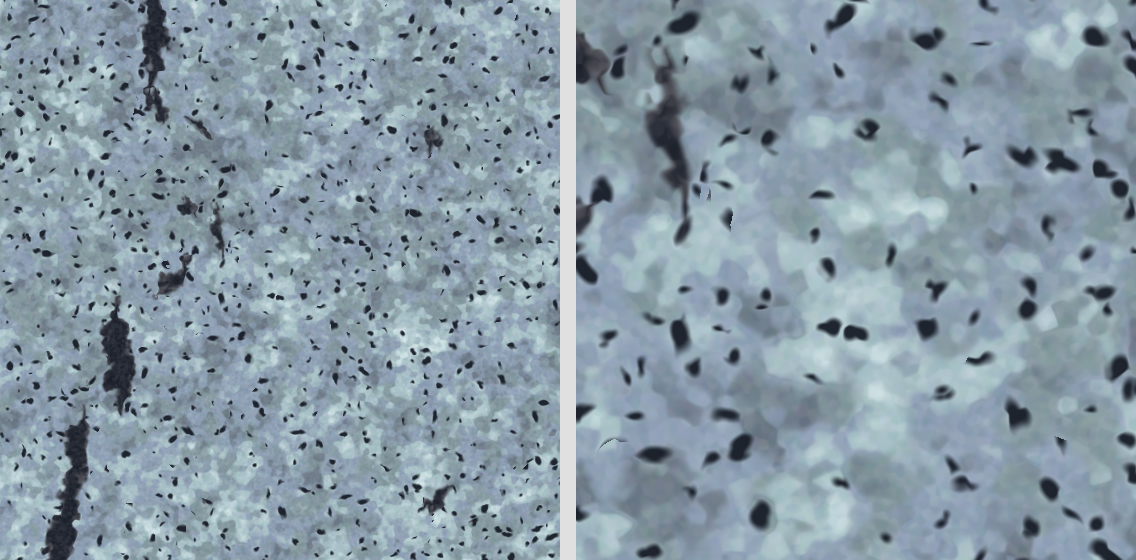
Left, the full canvas; right, a detail of the centre.
This texture is drawn by a Shadertoy shader. Its source:

```glsl
// Weathered blue-grey granite with small dark pits and a broken, ragged crack.

const vec3 LIGHT_STONE = vec3(0.66, 0.755, 0.78);
const vec3 BLUE_STONE  = vec3(0.56, 0.63, 0.71);
const vec3 GREEN_STONE = vec3(0.52, 0.60, 0.625);
const vec3 SHADE_STONE = vec3(0.43, 0.48, 0.53);
const vec3 WHITE_GRAIN = vec3(0.83, 0.90, 0.91);
const vec3 CRACK_DUST  = vec3(0.29, 0.29, 0.32);
const vec3 PIT_DARK    = vec3(0.09, 0.11, 0.15);

const float PIT_GRID    = 41.0;  // pit cells across the canvas
const float PIT_DENSITY = 0.42;  // share of cells holding a pit
const float PIT_SOFT    = 0.085; // edge softness in cell units
const float CRACK_SOFT  = 0.004;
const float GRAIN       = 0.05;

// Crack pieces: start and end points, then half widths
const int CRACKS = 11;
const vec4 CRACK_ENDS[CRACKS] = vec4[CRACKS](
    vec4(0.274, 1.03, 0.272, 0.85),  vec4(0.272, 0.85, 0.286, 0.78),
    vec4(0.32, 0.655, 0.35, 0.61),   vec4(0.378, 0.64, 0.40, 0.53),
    vec4(0.275, 0.475, 0.348, 0.535), vec4(0.205, 0.46, 0.217, 0.265),
    vec4(0.145, 0.27, 0.132, 0.10),  vec4(0.137, 0.14, 0.09, -0.05),
    vec4(0.335, 0.785, 0.372, 0.753), vec4(0.768, 0.775, 0.766, 0.71),
    vec4(0.755, 0.08, 0.803, 0.14));
const float CRACK_WIDTH[CRACKS] = float[CRACKS](
    0.022, 0.010, 0.008, 0.009, 0.018, 0.027, 0.020, 0.024, 0.008, 0.008, 0.009);

vec3 hash3(vec2 cell) {
    vec3 q = fract(cell.xyx * vec3(0.1031, 0.1030, 0.0973));
    q += dot(q, q.yxz + 33.33);
    return fract((q.xxy + q.yzz) * q.zyx);
}

// Smooth cellular noise: random cell values blended by distance
vec3 cellBlend(vec2 p) {
    vec2 base = floor(p);
    vec3 sum = vec3(0.0);
    float total = 0.0;
    for (int y = -1; y <= 1; y++)
    for (int x = -1; x <= 1; x++) {
        vec2 cell = base + vec2(x, y);
        vec2 d = p - cell - hash3(cell).xy;
        float weight = exp(-6.0 * dot(d, d));
        sum += weight * hash3(cell + 71.0);
        total += weight;
    }
    return sum / total;
}

// x: dark pit mask, y: pale rim beside the pit
vec2 pits(vec2 p, float density) {
    vec2 base = floor(p);
    vec2 mask = vec2(0.0);
    for (int y = -1; y <= 1; y++)
    for (int x = -1; x <= 1; x++) {
        vec2 cell = base + vec2(x, y);
        vec3 place = hash3(cell + 13.0);
        vec3 form = hash3(cell + 137.0);
        if (place.z > density) continue;
        vec2 d = p - cell - 0.1 - 0.8 * place.xy;
        float angle = 3.14159 * form.x;
        vec2 along = vec2(cos(angle), sin(angle));
        float radius = mix(0.09, 0.23, form.y * form.y);
        float stretch = mix(1.0, 2.3, form.z);
        vec2 q = vec2(dot(d, along) / stretch, dot(d, vec2(-along.y, along.x)));
        float pit = 1.0 - smoothstep(-PIT_SOFT, PIT_SOFT, length(q) - radius);
        vec2 side = d + vec2(0.22, 0.16) * (form.z - 0.1);
        float rim = exp(-dot(side, side) * 16.0) * form.y;
        mask = max(mask, vec2(pit, rim));
    }
    return mask;
}

// Signed distance to the nearest tapered crack piece
float crackDistance(vec2 p) {
    float nearest = 1.0;
    for (int i = 0; i < CRACKS; i++) {
        vec2 a = CRACK_ENDS[i].xy;
        vec2 ab = CRACK_ENDS[i].zw - a;
        float t = clamp(dot(p - a, ab) / dot(ab, ab), 0.0, 1.0);
        float halfWidth = CRACK_WIDTH[i] * (0.15 + 0.85 * sin(3.14159 * t));
        nearest = min(nearest, length(p - a - t * ab) - halfWidth);
    }
    return nearest;
}

void mainImage(out vec4 fragColor, in vec2 fragCoord) {
    vec2 uv = fragCoord / iResolution.y;

    // Mottled stone
    vec3 broad = cellBlend(uv * 9.0 + 3.0) - 0.5;
    vec3 medium = cellBlend(uv * 38.0 + 17.0) - 0.5;
    vec3 fine = cellBlend(uv * 95.0 + 41.0) - 0.5;
    vec3 grain = cellBlend(uv * 210.0 + 5.0) - 0.5;
    float tone = 0.5 + 0.4 * broad.x + 0.65 * medium.x + 0.5 * fine.x;
    float tint = 0.55 + 0.6 * broad.y + 0.9 * medium.y + 0.3 * fine.y;
    vec3 color = mix(GREEN_STONE, BLUE_STONE, smoothstep(0.25, 0.75, tint));
    color = mix(SHADE_STONE, color, smoothstep(0.0, 0.42, tone));
    color = mix(color, LIGHT_STONE, smoothstep(0.5, 0.8, tone));
    color = mix(color, WHITE_GRAIN, 0.8 * smoothstep(0.8, 1.1, tone));

    // Ragged crack edges, with pits crowding around them
    vec2 ragged = uv + 0.022 * medium.yz + 0.012 * fine.yz;
    float crack = crackDistance(ragged);
    float nearCrack = exp(-max(crack, 0.0) * 30.0);
    float density = PIT_DENSITY + 0.5 * broad.z + 0.3 * nearCrack;

    vec2 pit = pits((uv + 0.007 * fine.yz) * PIT_GRID, density);
    color = mix(color, WHITE_GRAIN, 0.45 * pit.y);
    color += GRAIN * (grain.x + 0.5 * grain);
    color = mix(color, PIT_DARK, 0.95 * pit.x);

    // Dusty crack walls around a dark core
    float opening = 1.0 - smoothstep(-CRACK_SOFT, CRACK_SOFT, crack);
    float depth = smoothstep(0.001, -0.009, crack + 0.012 * fine.x);
    vec3 hollow = mix(CRACK_DUST, PIT_DARK + 0.05, depth) + 0.08 * grain.x;
    color = mix(color, hollow, opening);

    fragColor = vec4(clamp(color, 0.0, 1.0), 1.0);
}
```
